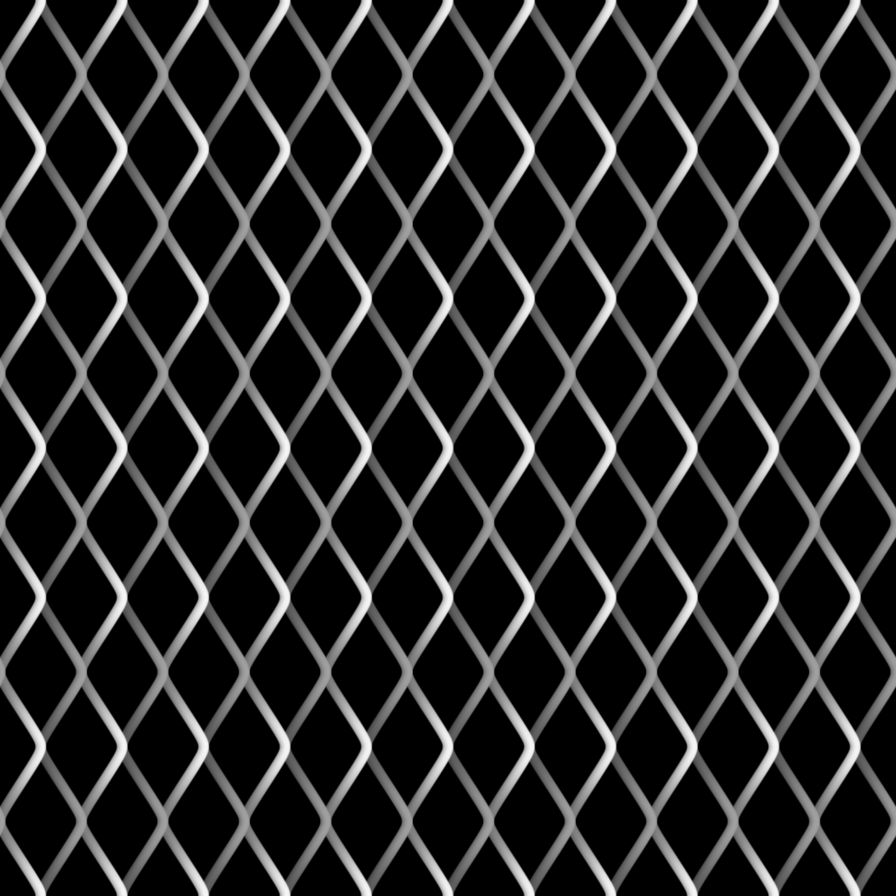
Give the GLSL for this pattern, as a WebGL 2 fragment shader.

```glsl
#version 300 es
precision highp float;

#define REPEATS vec2(11.0, 6.0)
#define WIRE_RADIUS 0.0058
#define EDGE_SOFTNESS 0.0013
#define BEND_SHARPNESS 0.955
#define BRIGHT_WIRE vec2(0.46, 0.93)
#define DIM_WIRE vec2(0.34, 0.61)
#define SIDE_LIGHT 0.16

uniform vec2 u_resolution;
out vec4 fragColor;

const float TAU = 6.283185;

// Rounded zigzag: x is the height from -1 to 1, y its derivative by phase
vec2 roundedZigzag(float phase) {
    float c = BEND_SHARPNESS * cos(TAU * phase);
    float s = BEND_SHARPNESS * sin(TAU * phase);
    return vec2(asin(c), -TAU * s / sqrt(1.0 - c * c)) / asin(BEND_SHARPNESS);
}

// One column of wires: x is the grey level, y the coverage
vec2 wire(vec2 cell, float center, vec2 bend, vec2 levels) {
    float offset = cell.x - center - 0.25 * bend.x;
    offset = (fract(offset + 0.5) - 0.5) / REPEATS.x;
    float slope = 0.25 * bend.y * REPEATS.y / REPEATS.x;
    float across = offset * inversesqrt(1.0 + slope * slope);

    float softness = max(EDGE_SOFTNESS, 0.7 / min(u_resolution.x, u_resolution.y));
    float coverage = 1.0 - smoothstep(-softness, softness, abs(across) - WIRE_RADIUS);

    // Wires brighten toward their right bends and on their right side
    float side = clamp(across / WIRE_RADIUS, -1.0, 1.0);
    float along = smoothstep(-1.15, 1.1, bend.x);
    float grey = mix(levels.x, levels.y, along);
    grey *= 1.0 + SIDE_LIGHT * side - 0.18 * side * side;
    return vec2(grey, coverage);
}

void main() {
    vec2 cell = gl_FragCoord.xy / u_resolution * REPEATS;
    vec2 bend = roundedZigzag(cell.y);

    vec2 bright = wire(cell, 0.25, bend, BRIGHT_WIRE);
    vec2 dim = wire(cell, 0.75, -bend, DIM_WIRE);

    // The wire bending to the right lies on top at each knot
    bool brightOnTop = bend.x > 0.0;
    vec2 front = brightOnTop ? bright : dim;
    vec2 back = brightOnTop ? dim : bright;

    float grey = mix(back.x * back.y, front.x, front.y);
    fragColor = vec4(vec3(clamp(grey, 0.0, 1.0)), 1.0);
}
```
